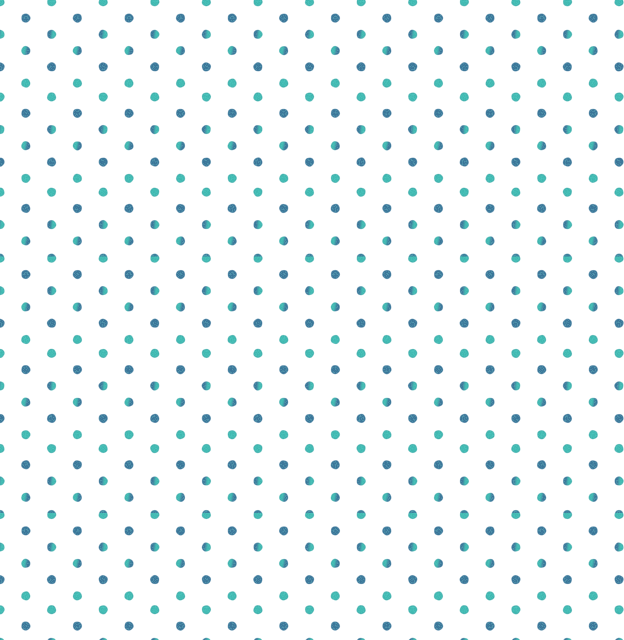
Write a WebGL 2 fragment shader that draws this pattern.

```glsl
#version 300 es
precision highp float;

uniform vec2 u_resolution;
out vec4 outColor;

const vec3 PAPER = vec3(1.0);
const vec3 TEAL = vec3(0.27, 0.74, 0.71);
const vec3 TEAL_RIM = vec3(0.25, 0.66, 0.66);
const vec3 BLUE = vec3(0.23, 0.46, 0.60);
const vec3 BLUE_WASH = vec3(0.31, 0.58, 0.67);

const float COLUMN_PITCH = 0.0806;
const float ROW_PITCH = 0.02542;
const float BLOCK_HEIGHT = 0.1487;   // six rows, the last gap narrower
const float TILE_HEIGHT = 0.4006;    // two blocks and four more rows
const float TOP_OFFSET = 0.0028;
const float BLOCK_MARGIN = 0.011;
const float DOT_RADIUS = 0.0069;
const float EDGE_WOBBLE = 0.025;
const float GRAIN_SCALE = 3.2;
const float CAP_LEVEL = -0.38;

vec2 hash2(vec2 p) {
    vec2 h = vec2(dot(p, vec2(127.1, 311.7)), dot(p, vec2(269.5, 183.3)));
    return fract(sin(h) * 43758.5);
}

// Distance to the nearest scattered cell point
float cellNoise(vec2 p) {
    vec2 cell = floor(p);
    float nearest = 2.0;
    for (int j = -1; j <= 1; j++) {
        for (int i = -1; i <= 1; i++) {
            vec2 c = cell + vec2(i, j);
            nearest = min(nearest, distance(p, c + hash2(c)));
        }
    }
    return nearest;
}

// Share of blue paint at q, a point in dot radii with y downward
float blueShare(float row, bool capped, vec2 q, float grain) {
    float seam = (grain - 0.45) * 0.5;
    if (capped) return 0.85 * (1.0 - smoothstep(-0.08, 0.08, q.y - CAP_LEVEL));
    if (row == 1.0 || row == 4.0) return 1.0;
    if (row == 2.0) return smoothstep(-0.4, 0.45, -q.x - 0.1 * q.y + seam);
    if (row == 3.0) return smoothstep(-0.4, 0.45, q.x + 0.2 * q.y + seam);
    return 0.0;
}

void main() {
    vec2 p = gl_FragCoord.xy / u_resolution.y;
    p.y = 1.0 - p.y;

    // Row within its block and tile
    float fromTop = p.y - TOP_OFFSET + BLOCK_MARGIN;
    float tile = floor(fromTop / TILE_HEIGHT);
    float tileY = fromTop - tile * TILE_HEIGHT;
    float block = floor(tileY / BLOCK_HEIGHT);
    float blockY = tileY - block * BLOCK_HEIGHT - BLOCK_MARGIN;
    float row = floor(blockY / ROW_PITCH + 0.5);
    bool capped = block == 0.0 && row == 0.0;

    // Odd rows shift by half a column
    float shift = 0.5 * mod(row, 2.0);
    float columnX = p.x / COLUMN_PITCH - shift;
    float column = floor(columnX + 0.5);
    vec2 q = vec2((columnX - column) * COLUMN_PITCH, blockY - row * ROW_PITCH) / DOT_RADIUS;

    // Hand-painted outline
    vec2 seed = hash2(vec2(mod(column, 2.0), row + 6.0 * block));
    float angle = atan(q.y, q.x);
    float wobble = sin(3.0 * angle + 6.28 * seed.x) + 0.6 * sin(5.0 * angle + 6.28 * seed.y);
    float radial = length(q);
    float edge = radial - 1.0 - EDGE_WOBBLE * wobble;
    float soft = 1.0 / (u_resolution.y * DOT_RADIUS);
    float coverage = 1.0 - smoothstep(-0.8 * soft, 0.8 * soft, edge);

    // Mottled paint, denser at the rim
    float grain = cellNoise(q * GRAIN_SCALE + 40.0 * seed);
    float rim = smoothstep(0.6, 1.0, radial);
    vec3 teal = mix(TEAL, TEAL_RIM, 0.6 * rim) + 0.06 * (grain - 0.45);
    vec3 blue = mix(BLUE, BLUE_WASH, smoothstep(0.25, 0.8, grain) * (1.0 - 0.7 * rim));
    vec3 paint = mix(teal, blue, blueShare(row, capped, q, grain));

    outColor = vec4(mix(PAPER, paint, coverage), 1.0);
}
```
